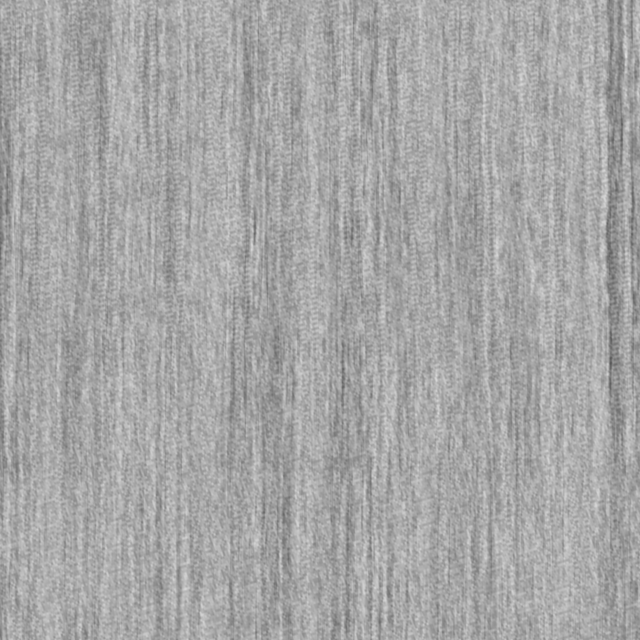
Reproduce this texture procedurally as a three.js fragment shader.

```glsl
varying vec2 vUv;

const float BASE_GREY = 0.668;
const float FIGURE_PERIOD = 0.586;   // width of one repeat of the wood figure
const float FIGURE_START = 0.33;
const float SWAY = 0.012;            // slow bending of the grain
const float WOBBLE = 0.003;          // small waviness of the grain
const float BAND_DEPTH = 0.025;
const float PALE_LIGHT = 0.022;
const float LINE_DEPTH = 0.06;
const float STREAK_DEPTH = 0.13;
const float PORE_DEPTH = 0.12;
const float DASH_DEPTH = 0.07;
const float SPECKLE_DEPTH = 0.17;
const float RING_DEPTH = 0.085;
const float SLIT_DEPTH = 0.10;
const float VEIN_LIGHT = 0.085;
const float FLECK_LIGHT = 0.10;
const int FLECK_COUNT = 6;

float hash(vec2 p) {
  return fract(sin(dot(p, vec2(127.1, 311.7))) * 43758.5453);
}

float valueNoise(vec2 p) {
  vec2 cell = floor(p);
  vec2 f = fract(p);
  f = f * f * (3.0 - 2.0 * f);
  float low = mix(hash(cell), hash(cell + vec2(1.0, 0.0)), f.x);
  float high = mix(hash(cell + vec2(0.0, 1.0)), hash(cell + 1.0), f.x);
  return mix(low, high, f.y);
}

// Noise centred on zero, with a given number of cells across and up
float grain(vec2 p, float across, float up, float seed) {
  return valueNoise(p * vec2(across, up) + seed * 17.3) - 0.5;
}

float bump(float x, float centre, float width) {
  float d = (x - centre) / width;
  return exp(-d * d);
}

// Distance across the repeating figure, in canvas units
float figureOffset(float x, float place) {
  return (fract((x - FIGURE_START) / FIGURE_PERIOD - place + 0.5) - 0.5) * FIGURE_PERIOD;
}

// Pale veins that bend and fade along their length
float veins(vec2 p) {
  float sum = 0.0;
  for (int i = 0; i < 3; i++) {
    float id = float(i);
    float bend = 0.012 * cos((p.y - 0.45) * 5.0 + id * 2.4);
    float offset = figureOffset(p.x - bend, 0.58 + 0.165 * id);
    float fade = smoothstep(0.3, 0.65, valueNoise(vec2(id * 9.1 + 3.0, p.y * 5.0)));
    sum += bump(offset, 0.0, 0.0026) * fade * (1.0 - 0.25 * id);
  }
  return sum;
}

// Short bright flecks scattered over the plain zones
float flecks(vec2 p) {
  float sum = 0.0;
  for (int i = 0; i < FLECK_COUNT; i++) {
    float id = float(i);
    float place = mix(0.68, 1.0, hash(vec2(id, 2.0)));
    float height = hash(vec2(id, 5.0));
    float x = FIGURE_START + FIGURE_PERIOD * (place - 1.0 + mod(id, 2.0));
    sum += bump(p.x, x, 0.003) * bump(p.y, height, 0.025);
  }
  return sum;
}

// Long dark slits in the strongly lined zones
float slits(vec2 p) {
  float reach = smoothstep(0.35, 0.38, p.y) * (1.0 - smoothstep(0.53, 0.56, p.y));
  float first = bump(figureOffset(p.x, 0.062), 0.0, 0.0024);
  float second = bump(figureOffset(p.x, 0.35), 0.0, 0.0024);
  return (first + second) * reach;
}

void main() {
  // Bend the grain direction
  vec2 p = vUv;
  p.x += SWAY * grain(vUv, 4.0, 2.0, 1.0);
  p.x += WOBBLE * grain(vUv, 30.0, 18.0, 2.0);

  // Zones of strong lines and pale bands
  float strong = bump(figureOffset(p.x, 0.12), 0.0, 0.055)
               + bump(figureOffset(p.x, 0.41), 0.0, 0.055);
  float pale = bump(figureOffset(p.x, 0.0), 0.0, 0.02)
             + bump(figureOffset(p.x, 0.28), 0.0, 0.018)
             + bump(figureOffset(p.x, 0.58), 0.0, 0.015);
  float contrast = mix(0.85, 1.15, min(strong, 1.0)) * (1.0 - 0.35 * min(pale, 1.0));

  // Grain from broad bands down to fine speckle
  float grey = BASE_GREY + PALE_LIGHT * pale;
  grey += BAND_DEPTH * grain(p, 14.0, 0.8, 3.0);
  grey += LINE_DEPTH * contrast * grain(p, 105.0, 0.9, 4.0);
  grey += STREAK_DEPTH * contrast * grain(p, 210.0, 4.0, 5.0);
  grey += PORE_DEPTH * contrast * grain(p, 270.0, 40.0, 6.0);
  vec2 sheared = vec2(vUv.x + 0.37 * vUv.y, vUv.y - 0.29 * vUv.x);
  grey += SPECKLE_DEPTH * grain(sheared, 310.0, 250.0, 7.0);

  // Dark dashes, rings and slits
  float dash = smoothstep(0.08, 0.35, grain(p, 230.0, 16.0, 9.0));
  float ring = smoothstep(0.05, 0.25, grain(p, 115.0, 0.7, 8.0));
  grey -= DASH_DEPTH * contrast * dash;
  grey -= RING_DEPTH * ring * (0.15 + 0.85 * strong);
  grey -= SLIT_DEPTH * slits(p);

  // Pale marks
  grey += VEIN_LIGHT * veins(p) + FLECK_LIGHT * flecks(p);

  gl_FragColor = vec4(vec3(grey), 1.0);
}
```
